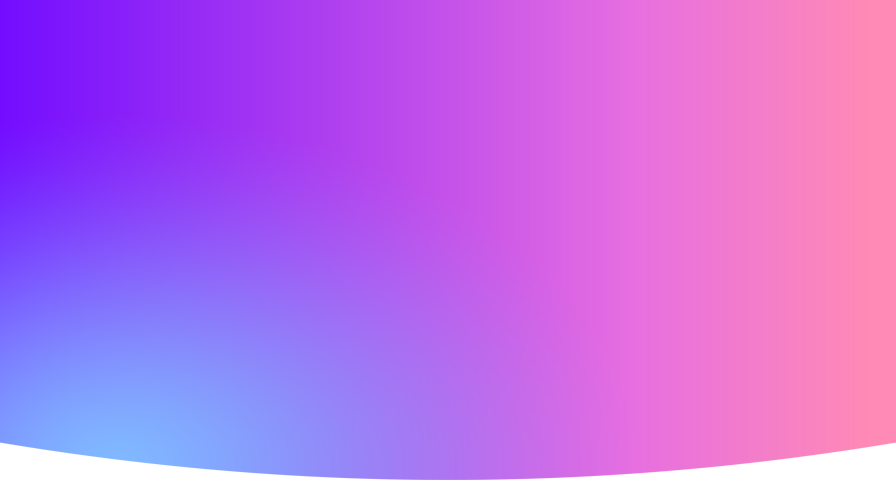
Reproduce this background procedurally as a Shadertoy shader.

```glsl
// A violet to pink to coral backdrop with a soft blue glow at the lower left,
// closed by a white edge that dips to a shallow curve at the bottom centre.
// Built from a three-stop horizontal ramp, an elliptic falloff and a parabola.

// Horizontal ramp with a visible crease at the pink stop
vec3 horizontalRamp(float x) {
    vec3 violet = vec3(0.45, 0.05, 1.00);
    vec3 pink   = vec3(0.905, 0.435, 0.88);
    vec3 coral  = vec3(1.00, 0.54, 0.71);
    vec3 color = mix(violet, pink, clamp(x / 0.71, 0.0, 1.0));
    return mix(color, coral, clamp((x - 0.71) / 0.26, 0.0, 1.0));
}

// Elliptic glow, one at its centre and zero at its rim
float glowStrength(vec2 uv) {
    float distanceToCentre = length((uv - vec2(0.13, 0.03)) / vec2(0.58, 0.73));
    float falloff = clamp(1.0 - distanceToCentre, 0.0, 1.0);
    return mix(falloff, smoothstep(0.0, 1.0, falloff), 0.5);
}

void mainImage(out vec4 fragColor, in vec2 fragCoord) {
    vec2 uv = fragCoord / iResolution.xy;

    // Backdrop and glow
    vec3 skyBlue = vec3(0.50, 0.73, 1.00);
    vec3 color = mix(horizontalRamp(uv.x), skyBlue, glowStrength(uv));

    // Curved white lower edge
    float fromCentre = 2.0 * uv.x - 1.0;
    float edgeHeight = 0.078 * fromCentre * fromCentre;
    float softness = 0.75 / iResolution.y;
    float inside = smoothstep(-softness, softness, uv.y - edgeHeight);

    fragColor = vec4(mix(vec3(1.0), color, inside), 1.0);
}
```
